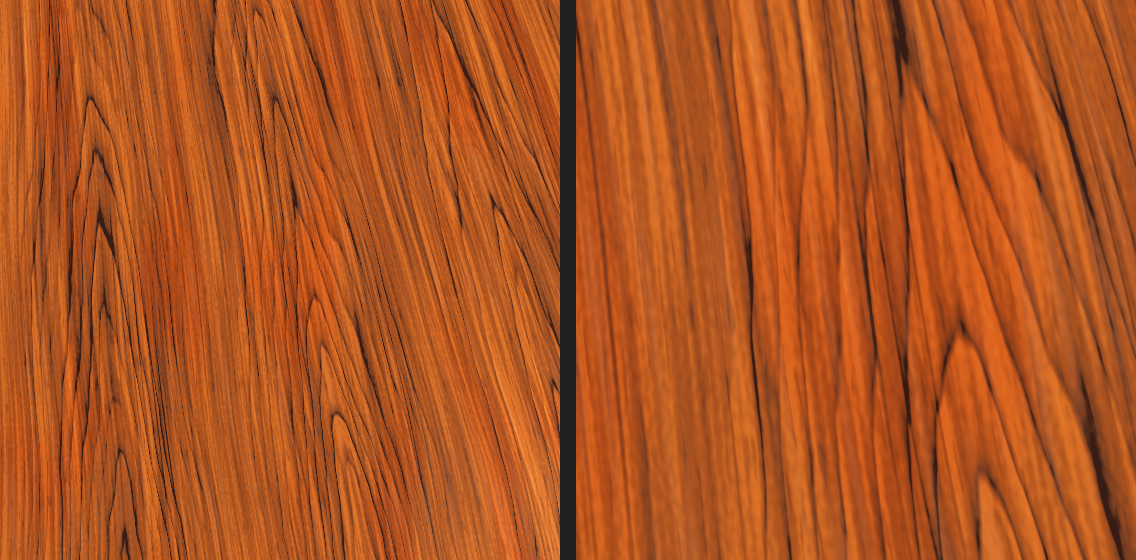
Left: the whole. Right: its middle third, enlarged.
Write a three.js fragment shader that draws this texture.

```glsl
varying vec2 vUv;

float hash(float n) {
  n = fract(n * 0.1031);
  n *= n + 33.33;
  return fract(n * (n + n));
}

vec2 gradient(vec2 cell) {
  float angle = 6.2832 * hash(cell.x + 57.0 * hash(cell.y + 211.0) + 307.0);
  return vec2(cos(angle), sin(angle));
}

float gradientNoise(vec2 p) {
  vec2 i = floor(p), f = p - i;
  vec2 w = f * f * f * (f * (f * 6.0 - 15.0) + 10.0);
  vec2 e = vec2(1.0, 0.0);
  float low = mix(dot(gradient(i), f), dot(gradient(i + e), f - e), w.x);
  float high = mix(dot(gradient(i + e.yx), f - e.yx), dot(gradient(i + 1.0), f - 1.0), w.x);
  return mix(low, high, w.y);
}

// Fanned coordinate across the grain: whole numbers are the leaf axes
float acrossGrain(vec2 p) {
  float down = 0.9 - p.y;
  float u = (p.x - 0.15 - 0.08 * down) / (0.325 + 0.12 * down);
  return u + 0.05 * gradientNoise(vec2(u * 2.0, p.y * 2.2));
}

float ringStrength(float ring, float leaf) {
  return mix(0.2, 1.0, hash(ring + 31.0 * leaf + 120.0));
}

// Pointed arches: dark just above each ring edge, fading upward
float archDarkness(float u, float y) {
  float leaf = floor(u + 0.5);
  float c = u - leaf;
  float f = 7.0 * (y - 0.5) * exp(-8.0 * c * c) + 20.0 * sqrt(c * c + 0.0004);
  f += 0.43 * leaf + 1.1 * gradientNoise(vec2(u * 5.0, y * 2.8));
  f += 0.3 * gradientNoise(vec2(u * 21.0, y * 9.0));
  f += 0.07 * gradientNoise(vec2(u * 60.0, y * 35.0));
  float ring = floor(f), t = f - ring;
  float here = ringStrength(ring, leaf), next = ringStrength(ring + 1.0, leaf);
  float edge = smoothstep(0.88, 1.0, t);
  float smudge = mix(here * exp(-3.0 * t), next, edge);
  float line = mix(here * exp(-13.0 * t), next, edge);
  float heart = exp(-30.0 * c * c);
  float fade = 1.0 - smoothstep(0.3, 0.49, abs(c));
  float fine = gradientNoise(vec2(f * 3.0, y * 2.0 + leaf * 9.0));
  return fade * (mix(0.2, 0.42, heart) * smudge + 0.36 * line + 0.14 * fine);
}

// Long streaks of several widths and thin dark veins
float straightGrain(float u, float y) {
  float tone = 0.26 * gradientNoise(vec2(u * 11.0, y * 0.9));
  tone += 0.28 * gradientNoise(vec2(u * 33.0 + 7.0, y * 1.6));
  tone += 0.32 * gradientNoise(vec2(u * 85.0, y * 4.0));
  float vein = abs(gradientNoise(vec2(u * 19.0 + 3.5, y * 0.8 + 5.0)));
  float presence = smoothstep(-0.1, 0.35, gradientNoise(vec2(u * 6.0, y * 2.0 + 20.0)));
  return tone - 0.3 * presence * (1.0 - smoothstep(0.0, 0.1, vein));
}

vec3 woodColor(float tone) {
  vec3 color = mix(vec3(0.21, 0.11, 0.08), vec3(0.49, 0.25, 0.13), smoothstep(0.0, 0.27, tone));
  color = mix(color, vec3(0.67, 0.32, 0.12), smoothstep(0.22, 0.52, tone));
  color = mix(color, vec3(0.86, 0.44, 0.15), smoothstep(0.48, 0.82, tone));
  return mix(color, vec3(0.95, 0.59, 0.25), smoothstep(0.8, 1.1, tone));
}

void main() {
  float u = acrossGrain(vUv), y = vUv.y;
  float tone = 0.64 + straightGrain(u, y) - archDarkness(u, y);

  // Pores and fine grit
  float pores = gradientNoise(vec2(u * 100.0, y * 24.0));
  tone -= 0.16 * smoothstep(0.2, 0.5, pores);
  tone += 0.12 * gradientNoise(vec2(u * 125.0, y * 130.0));
  tone += 0.12 * gradientNoise(vec2(vUv.x * 9.0, y * 3.0));
  vec3 color = woodColor(tone);

  // Reddish patches and a dull tan sheen toward the lower right
  float red = smoothstep(0.0, 0.4, gradientNoise(vec2(u * 4.0 + 13.0, y * 3.0)));
  color *= mix(vec3(1.0), vec3(1.0, 0.88, 0.78), red);
  float dull = smoothstep(0.0, 0.45, gradientNoise(vec2(u * 45.0, y * 5.0 + 40.0)));
  color = mix(color, color * 0.8 + vec3(0.16, 0.11, 0.09), 0.65 * dull);
  float sheen = smoothstep(0.55, 0.0, distance(vUv, vec2(1.05, 0.0)));
  color += sheen * vec3(0.07, 0.07, 0.06);
  gl_FragColor = vec4(color, 1.0);
}
```
